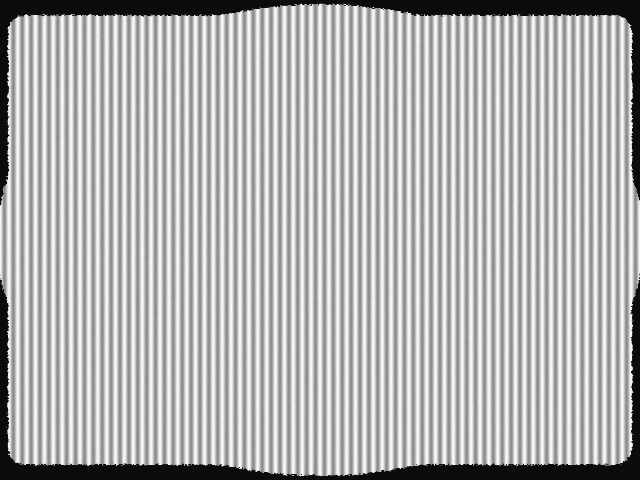
This pattern is drawn by a Shadertoy shader. Its source:

```glsl
const float STRIPE_COUNT = 72.0;
const float STRIPE_MEAN = 0.76;
const float STRIPE_SWING = 0.213;
const vec3 FRAME_COLOR = vec3(0.045);

float hash(vec2 cell) {
    vec3 q = fract(cell.xyx * vec3(0.1031, 0.1030, 0.0973));
    q += dot(q, q.yzx + 33.33);
    return fract((q.x + q.y) * q.z);
}

float valueNoise(vec2 p) {
    vec2 cell = floor(p);
    vec2 f = fract(p);
    f = f * f * (3.0 - 2.0 * f);
    float low = mix(hash(cell), hash(cell + vec2(1.0, 0.0)), f.x);
    float high = mix(hash(cell + vec2(0.0, 1.0)), hash(cell + 1.0), f.x);
    return mix(low, high, f.y);
}

float roundedBox(vec2 p, vec2 halfSize, float radius) {
    vec2 q = abs(p) - halfSize + radius;
    return length(max(q, 0.0)) + min(max(q.x, q.y), 0.0) - radius;
}

// Approximate distance, accurate near the outline
float ellipse(vec2 p, vec2 radii) {
    float k = length(p / radii);
    float slope = length(p / (radii * radii));
    return k * (k - 1.0) / max(slope, 1e-4);
}

float smoothUnion(float a, float b, float blend) {
    float h = max(blend - abs(a - b), 0.0) / blend;
    return min(a, b) - 0.25 * blend * h * h;
}

float stripes(float x, float count) {
    return STRIPE_MEAN + STRIPE_SWING * cos(6.28318 * count * x);
}

void mainImage(out vec4 fragColor, in vec2 fragCoord) {
    vec2 uv = fragCoord / iResolution.xy;
    vec2 p = (fragCoord - 0.5 * iResolution.xy) / iResolution.y;
    float pixel = 1.0 / iResolution.y;

    // Window: rounded panel joined with a slightly larger ellipse
    float panel = roundedBox(p, vec2(0.650, 0.468), 0.036);
    float bulge = ellipse(p, vec2(0.6745, 0.491));
    float window = smoothUnion(panel, bulge, 0.004);

    // Ragged outline
    window += (valueNoise((p + 2.0) * 340.0) - 0.5) * 0.006;
    float inside = 1.0 - smoothstep(-0.6 * pixel, 0.6 * pixel, window);

    // Soft stripes with fine grain
    float grain = hash(floor((p + 2.0) * 384.0)) - 0.5;
    vec3 stripeColor = vec3(stripes(uv.x, STRIPE_COUNT) + 0.022 * grain);
    vec3 frame = FRAME_COLOR + 0.014 * grain;

    fragColor = vec4(mix(frame, stripeColor, inside), 1.0);
}
```
